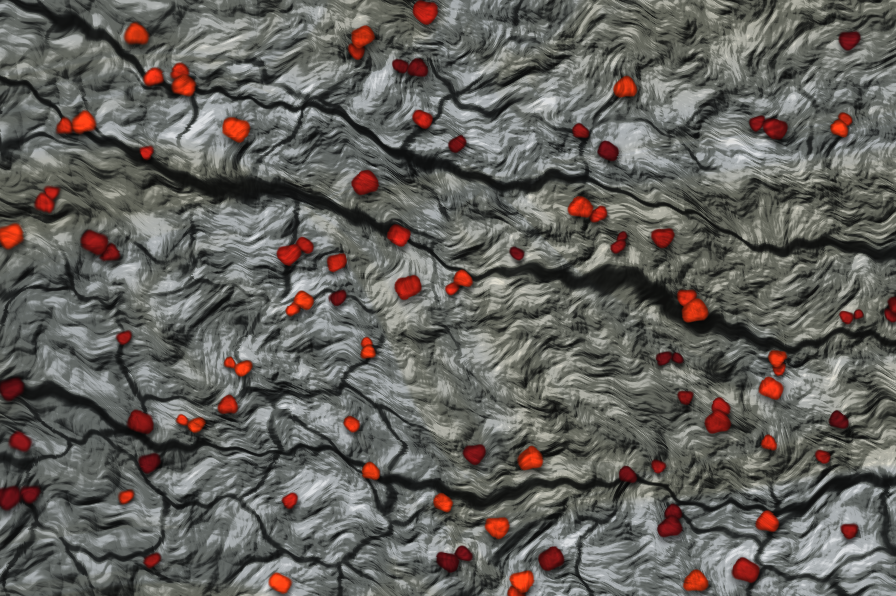
A WebGL 1 fragment shader for this texture:

```glsl
precision highp float;
// Rough grey bark with dark crevices and scattered clusters of small red fungi.
uniform vec2 u_resolution;

const vec3 SHADOW = vec3(0.13, 0.14, 0.14);
const vec3 STONE = vec3(0.38, 0.40, 0.39);
const vec3 LICHEN = vec3(0.66, 0.68, 0.69);
const vec3 CRIMSON = vec3(0.36, 0.06, 0.08);
const vec3 SCARLET = vec3(0.68, 0.12, 0.08);
const vec3 ORANGE = vec3(0.92, 0.25, 0.07);

float hash(vec2 cell) {
  vec3 q = fract(cell.xyx * vec3(0.1031, 0.1030, 0.0973));
  q += dot(q, q.yzx + 33.33);
  return fract((q.x + q.y) * q.z);
}

vec2 hash2(vec2 cell) {
  return vec2(hash(cell + 17.3), hash(cell + 71.9));
}

mat2 rotation(float angle) {
  float c = cos(angle), s = sin(angle);
  return mat2(c, s, -s, c);
}

// Cellular noise: distance from the border between the two nearest seeds.
float cellBorder(vec2 p) {
  vec2 cell = floor(p), f = fract(p);
  float nearest = 8.0, second = 8.0;
  for (int j = -1; j <= 1; j++) {
    for (int i = -1; i <= 1; i++) {
      vec2 n = vec2(float(i), float(j));
      float d = length(n + hash2(cell + n) - f);
      second = min(second, max(nearest, d));
      nearest = min(nearest, d);
    }
  }
  return second - nearest;
}

// Layered, folded sines: roughly -1 to 1, with curling streaks.
float sineLayers(vec2 p) {
  float sum = 0.0, amp = 0.5;
  for (int i = 0; i < 5; i++) {
    p = rotation(1.1) * p + 0.8 * sin(p.yx * 1.3 + float(i) * 2.1);
    sum += amp * sin(p.x) * cos(p.y * 0.8);
    p *= 1.8;
    amp *= 0.65;
  }
  return sum;
}

vec2 warp(vec2 p) {
  p += 0.022 * sin(p.yx * vec2(17.0, 13.0) + vec2(1.0, 4.0));
  p += 0.009 * sin(p.yx * vec2(43.0, 37.0) + p * 19.0);
  return p + 0.004 * sin(p.yx * vec2(97.0, 113.0));
}

// Bark relief: cellular crusts of halving size, fading where out of focus.
float relief(vec2 p, float focus) {
  vec2 q = rotation(0.25) * warp(p) * vec2(6.0, 8.5);
  float height = 0.0, amp = 0.5;
  for (int i = 0; i < 5; i++) {
    height += amp * cellBorder(q);
    q = rotation(0.6) * q * 2.0 + 5.7;
    q += 0.25 * sin(q.yx * 1.7);
    amp *= i > 1 ? 0.5 * focus : 0.55;
  }
  return height;
}

// A long furrow: y = start + slope x + bend x^2, with uneven width.
float crevice(vec2 p, float start, float slope, float bend, float width) {
  float d = abs(p.y - start - slope * p.x - bend * p.x * p.x);
  float w = width * (0.65 + 0.5 * sin(p.x * 9.0 + start * 20.0));
  return 1.0 - smoothstep(w * 0.3, w + 0.004, d);
}

// Lays one fungus cap with a contact shadow over the colour below.
vec3 addCap(vec3 below, vec2 d, float radius, float hue, float grain, float soft) {
  float dist = length(d * vec2(1.0, 1.15));
  float shade = 1.0 - smoothstep(radius * 0.6, radius * 1.5, length(d + vec2(-0.002, 0.005)));
  vec3 cap = mix(CRIMSON, SCARLET, smoothstep(0.1, 0.65, hue));
  cap = mix(cap, ORANGE, smoothstep(0.65, 1.0, hue) * 0.8);
  cap *= (0.6 + 0.75 * grain) * (1.1 - 0.5 * smoothstep(0.5, 1.0, dist / radius));
  return mix(below * (1.0 - 0.6 * shade), cap, 1.0 - smoothstep(radius - soft, radius + soft, dist));
}

vec3 addFungi(vec3 color, vec2 p, float scale, float grain, float soft) {
  vec2 home = floor(p * scale);
  for (int j = -1; j <= 1; j++) {
    for (int i = -1; i <= 1; i++) {
      vec2 cell = home + vec2(float(i), float(j));
      float density = 0.44 + 0.22 * sin(cell.x * 0.9 + 2.0) * sin(cell.y * 1.1 + cell.x * 0.4);
      if (hash(cell + 5.1) > density) continue;
      vec2 d = p - (cell + 0.15 + 0.7 * hash2(cell)) / scale;
      float radius = mix(0.012, 0.023, hash(cell + 9.7));
      float hue = hash(cell + 31.4);
      float turn = 6.283 * hash(cell + 43.8);
      vec2 side = radius * 1.7 * vec2(cos(turn), 0.7 * sin(turn));
      if (hash(cell + 57.2) < 0.4) color = addCap(color, d - side, radius * 0.75, hue * 0.9, grain, soft);
      color = addCap(color, d, radius, hue, grain, soft);
    }
  }
  return color;
}

void main() {
  vec2 p = gl_FragCoord.xy / u_resolution.y;
  float focus = 1.0 - 0.6 * smoothstep(0.45, 0.95, length((p - vec2(0.95, 0.5)) * vec2(0.9, 1.0)));
  float height = relief(p, focus);
  float slope = height - relief(p + vec2(-0.0028, 0.0036), focus);
  float patches = sineLayers(p * vec2(4.0, 7.0) + 2.0);
  float wisps = sineLayers(rotation(0.3) * p * vec2(38.0, 60.0));

  // Light, crust and furrows
  float tone = 0.47 + 2.6 * slope + 0.6 * (height - 0.28) + 0.13 * patches + 0.17 * wisps * focus;
  tone -= 0.1 * (1.0 - smoothstep(0.0, 0.7, length(p - vec2(0.0, 0.2))));
  vec2 bent = warp(p) + 0.008 * vec2(wisps, patches);
  float plate = cellBorder(rotation(0.2) * bent * vec2(5.0, 6.5) + 3.0);
  float crack = 1.0 - smoothstep(0.01, 0.06 + 0.05 * max(patches, 0.0), plate);
  crack *= smoothstep(-0.35, 0.25, patches);
  float furrow = max(crevice(bent, 0.84, -0.42, 0.09, 0.022), crevice(bent, 0.98, -0.36, 0.05, 0.012));
  furrow = max(furrow, crevice(bent, 0.35, -0.32, 0.14, 0.011));
  tone = clamp(tone * (1.0 - 0.7 * crack) * (1.0 - 0.85 * furrow), 0.0, 1.0);

  // Bark colours
  vec3 color = mix(SHADOW * 0.4, SHADOW, smoothstep(0.0, 0.2, tone));
  color = mix(color, STONE, smoothstep(0.15, 0.42, tone));
  color = mix(color, LICHEN, smoothstep(0.42, 0.68, tone));
  color = mix(color, vec3(0.86, 0.87, 0.88), smoothstep(0.7, 1.0, tone));
  color *= mix(vec3(1.0), vec3(1.03, 1.0, 0.92), smoothstep(-0.2, 0.5, -patches));

  // Fungi with ragged rims
  vec2 ragged = p + 0.003 * vec2(wisps, sin(p.x * 160.0 + wisps));
  float grain = clamp(0.5 + 3.0 * slope + 0.3 * wisps, 0.0, 1.0);
  color = addFungi(color, ragged, 11.0, grain, mix(0.005, 0.002, focus));
  gl_FragColor = vec4(color, 1.0);
}
```
